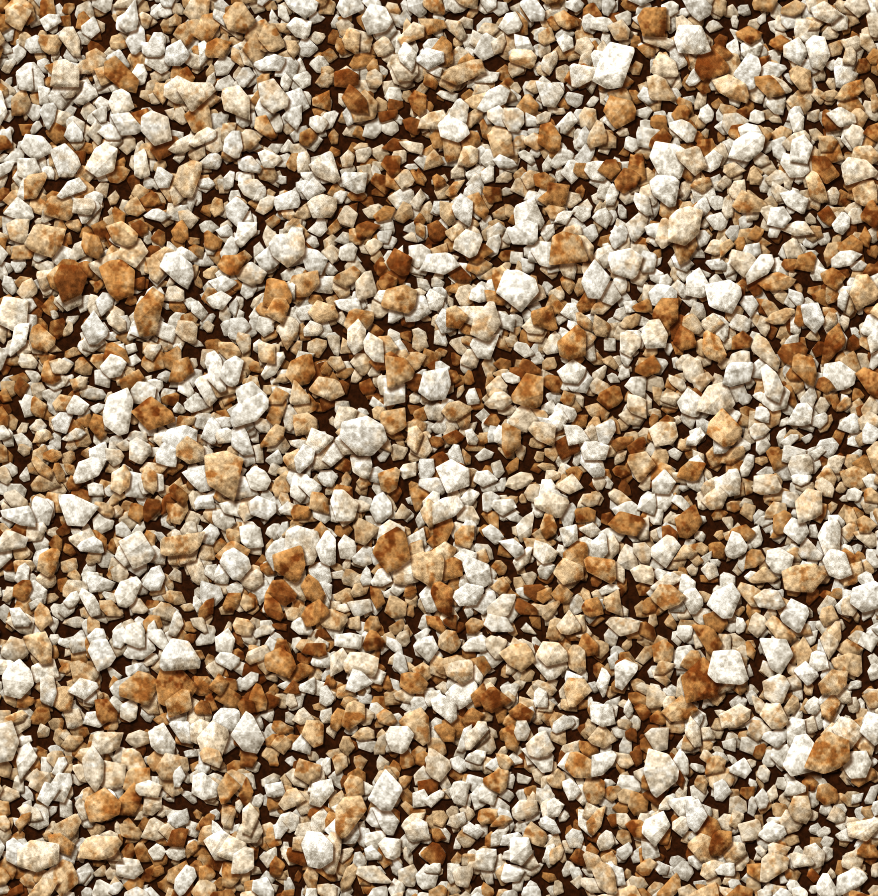
A Shadertoy shader for this texture:

```glsl
// Bed of angular crushed gravel in white, cream, ochre and rust, lit from the upper left.
#define FINEST_CELLS 58.0
#define LAYERS 5
#define FACES 7
#define SUN vec2(-0.45, 0.89)
#define SHADOW_TINT vec3(0.36, 0.25, 0.16)
#define SOIL vec3(0.17, 0.08, 0.03)
#define WHITE vec3(0.97, 0.93, 0.85)
#define CREAM vec3(0.94, 0.85, 0.71)
#define TAN vec3(0.88, 0.73, 0.53)
#define OCHRE vec3(0.75, 0.52, 0.28)
#define RUST vec3(0.53, 0.30, 0.13)

// Four random values from a point, without sine
vec4 hash4(vec2 p) {
    vec4 q = fract(p.xyxy * vec4(0.1031, 0.1030, 0.0973, 0.1099));
    q += dot(q, q.wzxy + 33.33);
    return fract((q.xxyz + q.yzzw) * q.zywx);
}

float valueNoise(vec2 p) {
    vec2 i = floor(p), f = fract(p);
    f = f * f * (3.0 - 2.0 * f);
    vec2 e = vec2(0.0, 1.0);
    return mix(mix(hash4(i).x, hash4(i + e.yx).x, f.x),
               mix(hash4(i + e.xy).x, hash4(i + e.yy).x, f.x), f.y);
}

float fbm(vec2 p) {
    return 0.5 * valueNoise(p) + 0.32 * valueNoise(p * 2.1 + 17.0)
         + 0.18 * valueNoise(p * 4.3 + 41.0);
}

// Irregular convex polygon of about unit radius; slope is the nearest side's normal
float stoneDistance(vec2 p, vec2 seed, out vec2 slope) {
    float d = -2.0;
    slope = vec2(0.0);
    for (int k = 0; k < FACES; k++) {
        vec4 h = hash4(seed + float(k) * 7.37);
        float angle = 6.2832 * (float(k) + 0.9 * h.x) / float(FACES);
        vec2 n = vec2(cos(angle), sin(angle));
        float side = dot(p, n) - mix(0.62, 1.12, h.y);
        float w = clamp(0.5 + 0.5 * (side - d) / 0.09, 0.0, 1.0);
        d = mix(d, side, w) + 0.09 * w * (1.0 - w);
        slope = mix(slope, n, w);
    }
    return d;
}

// Mineral colour from pale (0) to rusty (1)
vec3 mineral(float t) {
    vec3 c = mix(WHITE, CREAM, smoothstep(0.28, 0.48, t));
    c = mix(c, TAN, smoothstep(0.50, 0.70, t));
    c = mix(c, OCHRE, smoothstep(0.72, 0.88, t));
    return mix(c, RUST, smoothstep(0.90, 1.02, t));
}

void mainImage(out vec4 fragColor, in vec2 fragCoord) {
    vec2 uv = fragCoord / iResolution.y;
    float pixel = 0.6 / iResolution.y;
    float grit = fbm(uv * 210.0);
    float stain = fbm(uv * 85.0 + 9.0);
    float patchTone = fbm(uv * 7.0 + 3.0) - 0.5;
    vec3 color = SOIL * (0.6 + 1.0 * grit);

    // Paint from the small buried grains up to the few large stones
    for (int layer = 0; layer < LAYERS; layer++) {
        float level = float(layer) / float(LAYERS - 1);
        float cells = FINEST_CELLS * pow(0.82, float(layer));
        float coverage = mix(1.0, 0.07, pow(level, 0.7));
        float exposure = 1.0 - 0.18 * (1.0 - level) * (1.0 - level);
        vec2 grid = uv * cells + 5.3 * float(layer);

        for (int y = 1; y >= -1; y--)
        for (int x = -1; x <= 1; x++) {
            vec2 id = floor(grid) + vec2(x, y);
            vec2 seed = id + 71.7 * float(layer);
            vec4 place = hash4(seed + 3.1);
            vec4 look = hash4(seed + 111.9);
            if (place.w > coverage) continue;
            vec2 offset = grid - id - 0.5 - 0.75 * (place.xy - 0.5);
            if (dot(offset, offset) > 1.2) continue;

            // Turn and stretch into the stone's own frame
            float size = mix(0.42, 0.68, place.z);
            float angle = 6.2832 * look.x;
            mat2 turn = mat2(cos(angle), sin(angle), -sin(angle), cos(angle));
            vec2 stretch = vec2(0.92, mix(1.0, 1.65, look.y * look.y));
            vec2 p = turn * offset / size * stretch;
            vec2 light = turn * SUN;
            vec2 slope, unused;

            // Cast shadow on whatever lies below
            float shade = stoneDistance(p + light * 0.17 * stretch, seed, unused);
            color *= mix(vec3(1.0), SHADOW_TINT, 0.85 * (1.0 - smoothstep(-0.06, 0.15, shade)));

            float d = stoneDistance(p, seed, slope);
            float blur = pixel * cells / size * stretch.y;
            float mask = 1.0 - smoothstep(-blur, blur, d);
            if (mask <= 0.0) continue;

            // Bevelled rim, one crease across the top and a gentle tilt
            float rim = smoothstep(-0.36, -0.04, d);
            vec2 crease = normalize(look.zw - 0.5 + 0.001);
            float facet = smoothstep(-0.04, 0.04, dot(p, crease) + 0.5 * (place.x - 0.5));
            float lit = 1.02 + 0.23 * rim * dot(slope, light) - 0.09 * rim
                      + 0.18 * (facet - 0.5) * dot(crease, light)
                      + 0.07 * dot(p, light) + 0.75 * (grit - 0.5);

            // Pale or rusty body with uneven iron staining
            vec3 body = mineral(look.z + 0.45 * patchTone + 0.35 * (stain - 0.5));
            body *= mix(vec3(1.0), vec3(0.92, 0.93, 0.95), look.w);
            float iron = smoothstep(0.52, 0.72, stain) * smoothstep(0.25, 0.8, look.z);
            body *= mix(vec3(1.0), vec3(0.80, 0.64, 0.45), 0.65 * iron);
            vec3 warmLit = pow(vec3(max(lit * exposure, 0.0)), vec3(0.90, 1.0, 1.15));
            color = mix(color, body * warmLit, mask);
        }
    }
    fragColor = vec4(clamp(color, 0.0, 1.0), 1.0);
}
```
